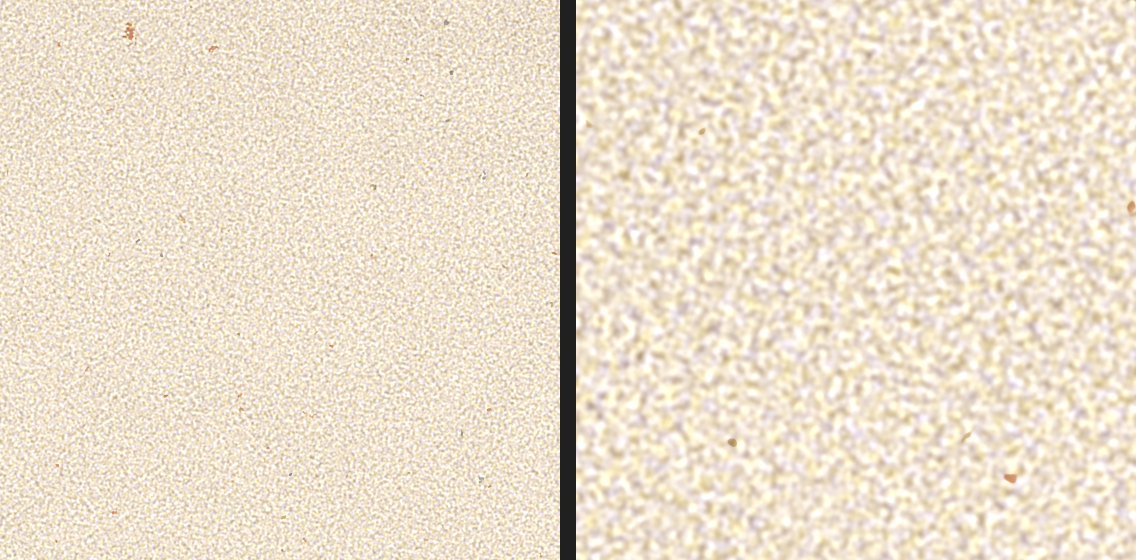
Left, the full canvas; right, a detail of the centre.
A three.js fragment shader for this texture:

```glsl
// Fine cream sandstone: two rotated layers of gradient noise form the sharp
// light and dark grain, a third tints it from pink to yellow, and jittered
// grids scatter a few ragged rust, ochre and slate specks.

varying vec2 vUv;

const vec3 STONE_COLOR = vec3(0.942, 0.889, 0.812);
const vec3 GRAIN_CONTRAST = vec3(0.054, 0.063, 0.068);
const vec3 YELLOW_TINT = vec3(0.006, 0.004, -0.034);
const vec3 RUST = vec3(0.78, 0.46, 0.27);
const vec3 OCHRE = vec3(0.75, 0.61, 0.35);
const vec3 SLATE = vec3(0.50, 0.49, 0.45);

const float COARSE_CELLS = 152.0;
const float FINE_CELLS = 207.0;
const float TINT_CELLS = 125.0;
const float MOTTLE_CELLS = 9.0;
const float FINE_WEIGHT = 0.7;
const float GRAIN_GAIN = 4.6;   // scales the summed grain to unit deviation
const float TINT_GAIN = 5.7;
const float MOTTLE_AMOUNT = 0.022;
const float TOP_SHADE = 0.014;

// Sineless hash: two values from 0 to 1 per cell
vec2 hash22(vec2 p) {
  vec3 q = fract(p.xyx * vec3(0.1031, 0.1030, 0.0973));
  q += dot(q, q.yzx + 33.33);
  return fract((q.xx + q.yz) * q.zy);
}

vec2 rotate(vec2 p, vec2 direction) {
  return vec2(dot(p, direction), dot(p, vec2(-direction.y, direction.x)));
}

float cornerSlope(vec2 cell, vec2 offset, vec2 corner) {
  return dot(hash22(cell + corner) * 2.0 - 1.0, offset - corner);
}

float gradientNoise(vec2 p) {
  vec2 cell = floor(p);
  vec2 f = fract(p);
  vec2 blend = f * f * f * (f * (f * 6.0 - 15.0) + 10.0);
  float low = mix(cornerSlope(cell, f, vec2(0.0, 0.0)),
                  cornerSlope(cell, f, vec2(1.0, 0.0)), blend.x);
  float high = mix(cornerSlope(cell, f, vec2(0.0, 1.0)),
                   cornerSlope(cell, f, vec2(1.0, 1.0)), blend.x);
  return mix(low, high, blend.y);
}

// One ragged, elongated speck in a random share of the grid cells
vec3 addSpecks(vec3 color, vec2 uv, float cells, float chance,
               float radius, float strength, float grain) {
  vec2 p = uv * cells;
  vec2 seed = floor(p) + cells * 3.0;
  vec2 pick = hash22(seed);
  vec2 center = 0.3 + 0.4 * hash22(seed + 71.0);
  vec2 axis = normalize(hash22(seed + 137.0) - 0.5 + 0.001);
  vec2 shape = hash22(seed + 211.0);

  vec2 offset = rotate((fract(p) - center) / cells, axis);
  offset.y *= mix(1.3, 2.4, shape.x);
  float size = radius * mix(0.6, 1.2, shape.y);
  float ragged = length(offset) / size + 0.28 * grain;
  float mask = (1.0 - smoothstep(0.5, 1.15, ragged)) * step(pick.x, chance);

  vec3 pigment = mix(RUST, OCHRE, smoothstep(0.3, 0.5, pick.y));
  pigment = mix(pigment, SLATE, smoothstep(0.72, 0.8, pick.y));
  return mix(color, pigment + 0.04 * grain, mask * strength);
}

void main() {
  // Grain and tint, each on its own rotated lattice
  vec2 coarseUv = rotate(vUv, vec2(0.8, 0.6)) * COARSE_CELLS + 300.0;
  vec2 fineUv = rotate(vUv, vec2(0.96, -0.28)) * FINE_CELLS + 700.0;
  vec2 tintUv = rotate(vUv, vec2(0.6, 0.8)) * TINT_CELLS + 1100.0;
  float grain = GRAIN_GAIN * (gradientNoise(coarseUv)
              + FINE_WEIGHT * gradientNoise(fineUv));
  float tint = TINT_GAIN * gradientNoise(tintUv);

  // Faint broad mottling, a little darker toward the top
  float mottle = MOTTLE_AMOUNT * gradientNoise(vUv * MOTTLE_CELLS + 50.0);
  mottle -= TOP_SHADE * smoothstep(0.6, 1.0, vUv.y);

  vec3 color = STONE_COLOR + mottle;
  color += GRAIN_CONTRAST * grain + YELLOW_TINT * tint;

  // Tiny flecks, small specks and rare larger stains
  color = addSpecks(color, vUv, 43.0, 0.022, 0.0045, 0.65, grain);
  color = addSpecks(color, vUv, 17.0, 0.035, 0.0080, 0.60, grain);
  color = addSpecks(color, vUv, 6.0, 0.055, 0.0190, 0.70, grain);

  gl_FragColor = vec4(clamp(color, 0.0, 1.0), 1.0);
}
```
